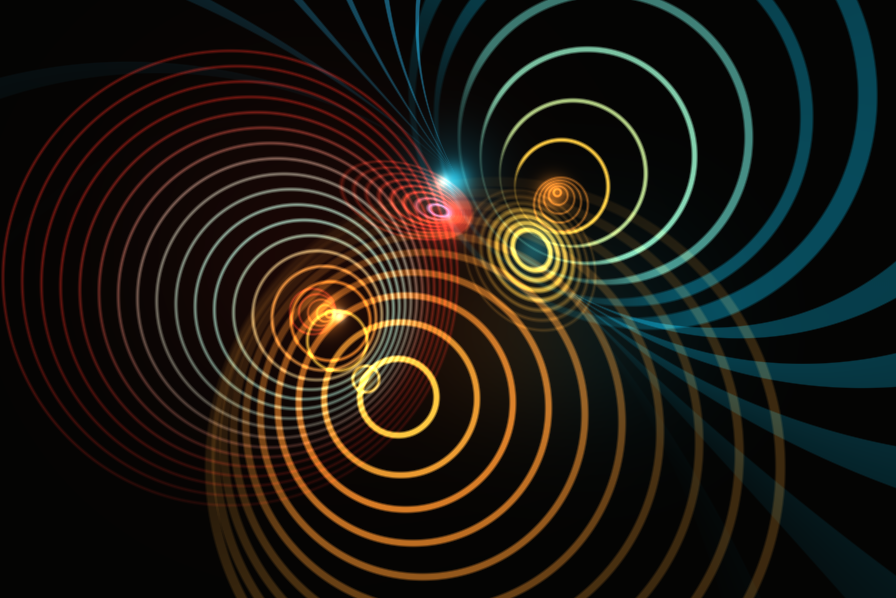
A Shadertoy shader for this background:

```glsl
// Glowing nested rings and sweeping circular arcs on a black field.

const vec3 AMBER = vec3(0.72, 0.41, 0.12);
const vec3 YELLOW = vec3(0.95, 0.76, 0.24);
const vec3 OCHRE = vec3(0.19, 0.125, 0.04);
const vec3 RED = vec3(0.34, 0.055, 0.04);
const vec3 CORAL = vec3(0.80, 0.19, 0.12);
const vec3 SEAFOAM = vec3(0.40, 0.56, 0.51);
const vec3 ICE = vec3(0.52, 0.82, 0.68);
const vec3 TEAL = vec3(0.01, 0.24, 0.30);
const vec3 CYAN = vec3(0.10, 0.75, 0.88);

// Soft line from a distance and a half width.
float stroke(float dist, float halfWidth, float edge) {
    return clamp((halfWidth - abs(dist)) / edge + 0.5, 0.0, 1.0);
}

vec3 ramp(vec3 inner, vec3 middle, vec3 outer, float s) {
    vec3 c = mix(inner, middle, smoothstep(0.0, 0.25, s));
    return mix(c, outer, smoothstep(0.25, 0.8, s));
}

// Circles (xy = centre, z = radius) growing from first to last.
// shape = easing of the radius, bend of the centre path.
// width = first and last half width, thinning towards the lower left.
vec3 rings(vec2 p, vec3 first, vec3 last, int count, vec2 shape, vec3 width,
           vec3 inner, vec3 middle, vec3 outer, vec2 light, float edge) {
    vec3 sum = vec3(0.0);
    for (int i = 0; i < count; i++) {
        float s = pow(float(i) / float(count - 1), shape.x);
        vec2 q = p - mix(first.xy, last.xy, pow(s, shape.y));
        vec2 dir = q / max(length(q), 1e-4);
        float thin = 1.0 - width.z * smoothstep(0.2, 0.95, dot(dir, vec2(-0.8, -0.6)));
        float halfWidth = mix(width.x, width.y, s * s) * thin;
        float line = stroke(length(q) - mix(first.z, last.z, s), halfWidth, edge);
        float shade = clamp(1.0 + s * dot(light, dir), 0.0, 1.15) * thin;
        sum += line * shade * ramp(inner, middle, outer, s);
    }
    return sum;
}

// Rotated local frame, shortened along its x axis.
vec2 ovalFrame(vec2 p, vec2 centre, float angle, float stretch) {
    float c = cos(angle), s = sin(angle);
    vec2 q = p - centre;
    return vec2((c * q.x + s * q.y) / stretch, c * q.y - s * q.x);
}

// Arcs of all circles through two poles, evenly spaced in angle.
vec3 poleArcs(vec2 p, vec2 middle, vec2 axis, float halfGap) {
    vec2 q = p - middle;
    float along = dot(q, axis);
    float across = dot(q, vec2(-axis.y, axis.x));
    float angle = atan(2.0 * halfGap * across, dot(q, q) - halfGap * halfGap);
    float phase = (angle - 0.01) / 0.08;
    float dist = abs(fract(phase + 0.5) - 0.5);
    float side = smoothstep(0.0, 0.35, along);
    float blur = max(1.3 * fwidth(phase), 1e-4);
    float line = stroke(dist, mix(0.07, 0.19, side), blur) / (1.0 + 2.0 * blur);
    float low = mix(-0.25, -0.12, side);
    float mask = smoothstep(low, 0.25, angle) * (1.0 - smoothstep(0.275, 0.29, angle));
    vec3 tint = mix(vec3(0.08, 0.38, 0.50), TEAL, side);
    return line * mask * tint * (0.95 + 0.4 * exp(-4.0 * length(q)));
}

float glow(vec2 p, vec2 centre, float size) {
    vec2 q = (p - centre) / size;
    return exp(-dot(q, q));
}

void mainImage(out vec4 fragColor, in vec2 fragCoord) {
    float edge = max(1.5 / iResolution.y, 0.0042);
    vec2 p = fragCoord / iResolution.y;
    vec2 leftFocus = vec2(0.557, 0.475);
    vec2 rightFocus = vec2(0.926, 0.678);

    // Dim haze
    vec3 col = vec3(0.016, 0.015, 0.011);
    col += vec3(0.085, 0.015, 0.01) * glow(p, vec2(0.52, 0.57), 0.28);
    col += vec3(0.09, 0.05, 0.01) * glow(p, vec2(0.84, 0.44), 0.16);
    col += vec3(0.0, 0.06, 0.075) * glow(p, vec2(1.02, 0.46), 0.18);

    // Blue fan above, teal bands to the right
    col += poleArcs(p, vec2(0.850, 0.615), vec2(0.688, -0.726), 0.127);

    // Large ring systems: left, lower, upper right
    col += rings(p, vec3(0.553, 0.463, 0.066), vec3(0.385, 0.535, 0.380), 16,
                 vec2(1.0), vec3(0.0025, 0.0020, 0.0), AMBER, SEAFOAM, RED,
                 vec2(-0.1, 0.65), edge);
    col += rings(p, vec3(0.666, 0.336, 0.064), vec3(0.828, 0.219, 0.477), 10,
                 vec2(0.85, 2.0), vec3(0.0050, 0.0080, 0.0), YELLOW, AMBER, OCHRE,
                 vec2(0.35, -0.75), edge);
    col += rings(p, vec3(0.939, 0.688, 0.078), vec3(1.070, 0.840, 0.381), 6,
                 vec2(1.2, 1.0), vec3(0.0030, 0.0160, 0.72), YELLOW, ICE, TEAL,
                 vec2(0.1, -0.15), edge);

    // Tilted ovals between the systems
    vec2 gold = ovalFrame(p, vec2(0.889, 0.582), -0.95, 1.25);
    col += rings(gold, vec3(0.0, 0.0, 0.029), vec3(0.010, -0.012, 0.100), 7,
                 vec2(1.0), vec3(0.0036, 0.0015, 0.0), YELLOW, YELLOW * 0.75, OCHRE,
                 vec2(0.3, 0.0), edge);
    vec2 scarlet = ovalFrame(p, vec2(0.734, 0.648), -0.30, 1.9);
    col += rings(scarlet, vec3(0.0, 0.0, 0.009), vec3(-0.030, 0.0, 0.059), 8,
                 vec2(1.0), vec3(0.0014, 0.0012, 0.0), vec3(0.7, 0.5, 0.8), CORAL,
                 CORAL * 0.5, vec2(0.2, 0.0), edge);

    // Small loops touching each focus
    col += rings(p, vec3(leftFocus + vec2(-0.006, 0.0), 0.006),
                 vec3(leftFocus + vec2(-0.034, 0.004), 0.038), 5,
                 vec2(1.0), vec3(0.0012, 0.0014, 0.0), AMBER, AMBER * 0.8,
                 CORAL * 0.6, vec2(0.0), edge);
    col += rings(p, vec3(rightFocus + vec2(0.006, 0.0), 0.006),
                 vec3(rightFocus + vec2(0.012, -0.020), 0.045), 5,
                 vec2(1.0), vec3(0.0012, 0.0014, 0.0), AMBER, AMBER * 0.8,
                 AMBER * 0.8, vec2(0.0), edge);
    col += YELLOW * 0.75 * stroke(length(p - vec2(0.564, 0.430)) - 0.050, 0.0024, edge);
    col += YELLOW * 0.8 * stroke(length(p - vec2(0.612, 0.366)) - 0.022, 0.0022, edge);

    // Hot spots
    col += AMBER * 0.9 * glow(p, leftFocus - vec2(0.012, 0.0), 0.030);
    col += vec3(0.7, 0.7, 0.6) * glow(p, leftFocus + vec2(0.010, -0.003), 0.010);
    col += AMBER * 0.9 * glow(p, rightFocus, 0.024);
    col += CYAN * 0.75 * glow(p, vec2(0.757, 0.697), 0.027);
    col += vec3(0.6, 0.4, 0.3) * glow(p, vec2(0.739, 0.696), 0.012);
    col += TEAL * 0.6 * glow(p, vec2(0.755, 0.705), 0.075);
    col += CORAL * 0.4 * glow(p, vec2(0.750, 0.635), 0.045);
    col += CYAN * 0.35 * glow(p, vec2(0.893, 0.582), 0.035);
    col += YELLOW * 0.4 * glow(p, vec2(0.609, 0.364), 0.016);

    fragColor = vec4(clamp(col, 0.0, 1.0), 1.0);
}
```
